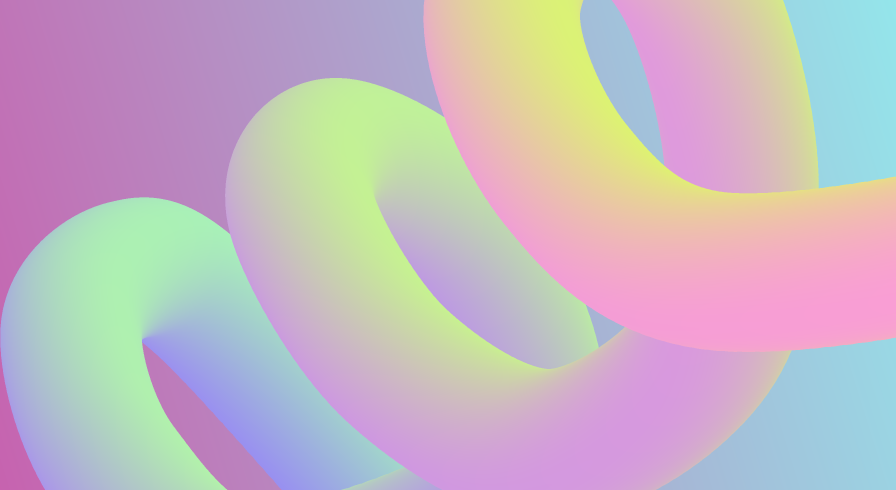
Give the GLSL for this background, as a Shadertoy shader.

```glsl
// A thick pastel tube coiling in rising loops over a magenta to cyan gradient.

#define TUBE_THIN 0.140
#define TUBE_THICK 0.163
#define SHADE_AXIS vec2(0.7071, 0.7071)
#define BACK_TILT 0.17
#define STEPS 20
#define SAMPLES 3

const vec3 SHADE_START = vec3(0.57, 0.56, 0.95);  // blue
const vec3 SHADE_END   = vec3(0.98, 0.62, 0.83);  // pink
const vec3 LIGHT_START = vec3(0.63, 0.94, 0.76);  // mint
const vec3 LIGHT_END   = vec3(0.89, 0.95, 0.42);  // yellow
const vec3 BACK_LEFT   = vec3(0.75, 0.46, 0.72);  // magenta
const vec3 BACK_RIGHT  = vec3(0.58, 0.90, 0.92);  // cyan

// Control points of the coil, in canvas heights, from back to front
const int KNOTS = 23;
const vec2 coil[KNOTS] = vec2[KNOTS](
    vec2(1.07, -0.33), vec2(0.786, -0.024), vec2(0.41, 0.386),
    vec2(0.257, 0.448), vec2(0.145, 0.321), vec2(0.24, 0.04),
    vec2(0.524, -0.179), vec2(1.048, 0.0), vec2(1.076, 0.262),
    vec2(0.917, 0.56), vec2(0.686, 0.69), vec2(0.617, 0.56),
    vec2(0.812, 0.252), vec2(1.131, 0.093), vec2(1.44, 0.286),
    vec2(1.514, 0.643), vec2(1.405, 1.048), vec2(1.179, 1.226),
    vec2(1.024, 0.976), vec2(1.155, 0.643), vec2(1.452, 0.448),
    vec2(2.048, 0.517), vec2(2.38, 0.643));

// Catmull-Rom curve between b and c
vec2 spline(vec2 a, vec2 b, vec2 c, vec2 d, float s) {
    vec2 linear = c - a;
    vec2 square = 2.0 * a - 5.0 * b + 4.0 * c - d;
    vec2 cube = 3.0 * (b - c) + d - a;
    return b + 0.5 * s * (linear + s * (square + s * cube));
}

float tubeRadius(float along) {
    return mix(TUBE_THIN, TUBE_THICK, along);
}

vec3 background(vec2 p) {
    float aspect = iResolution.x / iResolution.y;
    float blend = p.x / aspect - BACK_TILT * (1.0 - p.y);
    return mix(BACK_LEFT, BACK_RIGHT, clamp(blend, -0.17, 1.0));
}

// Colour on the rim of the swept disc, facing the given direction
vec3 tubeColor(vec2 facing, float along) {
    vec3 shade = mix(SHADE_START, SHADE_END, along);
    vec3 light = mix(LIGHT_START, LIGHT_END, along);
    return mix(shade, light, 0.5 + 0.5 * dot(facing, SHADE_AXIS));
}

// Sweep a disc along the coil; the frontmost one covering p gives the colour
vec3 scene(vec2 p) {
    float stride = 1.0 / float(STEPS);
    float lengthScale = 1.0 / float(KNOTS - 2);
    for (int i = KNOTS - 3; i >= 1; i--) {
        vec2 a = coil[i - 1], b = coil[i], c = coil[i + 1], d = coil[i + 2];

        // Skip segments that are too far away
        float reach = TUBE_THICK + 0.75 * distance(b, c);
        if (distance(p, 0.5 * (b + c)) > reach) continue;

        float outside = distance(p, c) - tubeRadius(float(i + 1) * lengthScale);
        for (int k = 1; k <= STEPS; k++) {
            float s = 1.0 - float(k) * stride;
            float along = (float(i) + s) * lengthScale;
            float gap = distance(p, spline(a, b, c, d, s)) - tubeRadius(along);
            if (gap < 0.0) {
                // Refine the crossing so that the shading stays continuous
                s += stride * gap / (gap - max(outside, 0.0));
                vec2 facing = normalize(p - spline(a, b, c, d, s));
                return tubeColor(facing, (float(i) + s) * lengthScale);
            }
            outside = gap;
        }
    }
    return background(p);
}

void mainImage(out vec4 fragColor, in vec2 fragCoord) {
    // Average a grid of samples to smooth the edges
    vec3 sum = vec3(0.0);
    for (int y = 0; y < SAMPLES; y++) {
        for (int x = 0; x < SAMPLES; x++) {
            vec2 offset = (vec2(x, y) + 0.5) / float(SAMPLES) - 0.5;
            sum += scene((fragCoord + offset) / iResolution.y);
        }
    }
    fragColor = vec4(sum / float(SAMPLES * SAMPLES), 1.0);
}
```
